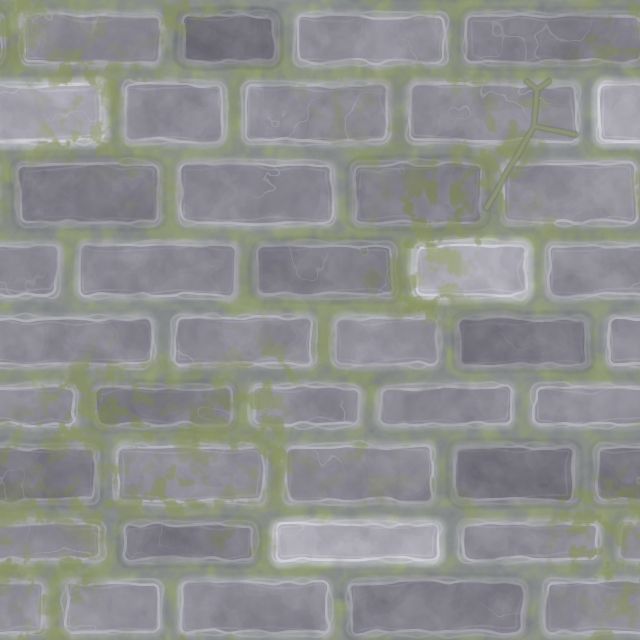
This texture is drawn by a three.js fragment shader. Its source:

```glsl
varying vec2 vUv;

float hash(vec2 p) {
  return fract(sin(dot(p, vec2(127.1, 311.7))) * 43758.5);
}

// Value noise that wraps after a whole number of cells
float noise(vec2 uv, vec2 cells) {
  vec2 p = uv * cells, i = floor(p), f = fract(p);
  f = f * f * (3.0 - 2.0 * f);
  vec2 a = mod(i + 0.5, cells), b = mod(i + 1.5, cells);
  return mix(mix(hash(a), hash(vec2(b.x, a.y)), f.x),
             mix(hash(vec2(a.x, b.y)), hash(b), f.x), f.y);
}

float fbm(vec2 uv, vec2 cells) {
  float sum = 0.0, gain = 0.53;
  for (int i = 0; i < 4; i++) {
    sum += gain * noise(uv + 0.17 * float(i), cells);
    cells *= 2.0;
    gain *= 0.5;
  }
  return sum;
}

float segment(vec2 p, vec2 a, vec2 b) {
  vec2 ab = b - a;
  return length(p - a - ab * clamp(dot(p - a, ab) / dot(ab, ab), 0.0, 1.0));
}

float line(float d, float width) {
  return 1.0 - smoothstep(0.3 * width, width, abs(d));
}

// Sideways shift of an upright joint, in brick lengths
float jointShift(float row, float joint) {
  float k = floor(mod(joint + 0.5, 4.0));
  float swing = mod(k + 0.5, 2.0) < 1.0 ? 0.115 * cos((row - 0.5) * 1.57)
                                        : 0.146 * cos((row - 4.2) * 0.75);
  return (k < 1.5 ? swing : -swing) + (k < 0.5 ? 0.06 : 0.0);
}

void main() {
  float courseEdges[10] = float[10](0.0, 0.108, 0.232, 0.359, 0.473, 0.581, 0.674, 0.794, 0.885, 1.0);
  float courseOffsets[9] = float[9](0.93, 0.57, 0.07, 0.45, 0.88, 0.39, 0.69, 0.73, 0.2);

  vec2 wobble = vec2(noise(vUv, vec2(26.0)), noise(vUv + 0.37, vec2(26.0))) - 0.5;
  vec2 p = vUv + 0.005 * wobble;

  // Course and brick
  float down = fract(0.9935 - p.y), row = 0.0, top = 0.0, bottom = 1.0, offset = 0.0;
  for (int i = 0; i < 9; i++) {
    if (down >= courseEdges[i]) {
      row = float(i);
      top = courseEdges[i];
      bottom = courseEdges[i + 1];
      offset = courseOffsets[i];
    }
  }
  float along = p.x * 4.0 - offset, cell = floor(along);
  if (along < cell + jointShift(row, cell)) cell -= 1.0;
  else if (along >= cell + 1.0 + jointShift(row, cell + 1.0)) cell += 1.0;
  float left = cell + jointShift(row, cell);
  float right = cell + 1.0 + jointShift(row, cell + 1.0);
  float k = floor(mod(cell + 0.5, 4.0)), id = row * 4.0 + k;

  // Rounded brick distance
  vec2 center = vec2(0.125 * (left + right), 0.5 * (top + bottom));
  vec2 halfSize = vec2(0.125 * (right - left), 0.5 * (bottom - top));
  vec2 q = abs(vec2(along * 0.25, down) - center) - halfSize + 0.008 + 0.02;
  float d = length(max(q, 0.0)) + min(max(q.x, q.y), 0.0) - 0.02;

  // Tone: a few pale bricks, more dark ones, the short ones darkest
  bool pale = mod(3.0 * (id - 7.0) + 1.5, 22.0) < 2.0;
  bool dark = (k == 2.0 && mod(row + 0.5, 2.0) < 1.0)
           || (k == 0.0 && abs(abs(mod(row + 0.5, 5.0) - 1.5) - 1.0) < 0.1)
           || mod(id + 0.5, 14.0) > 13.0;
  float tone = pale ? 1.0 : dark ? -clamp(2.0 - 1.4 * (right - left), 0.5, 1.0) : 0.0;

  float cloud = fbm(vUv + 0.03 * wobble, vec2(10.0, 12.0));
  float grain = fbm(vUv + 0.31 + 0.02 * wobble.yx, vec2(44.0));
  float patches = fbm(vUv + 0.63, vec2(18.0));
  float fringe = noise(vUv + 0.21, vec2(44.0)) - 0.5;

  // Mortar
  vec3 color = mix(vec3(0.545, 0.56, 0.56), vec3(0.545, 0.58, 0.445), smoothstep(0.36, 0.68, mix(cloud, grain, 0.6)));
  color += 0.12 * (grain - 0.5) + 0.06 * tone * (1.0 - smoothstep(0.0, 0.0075, d));

  // Worn rim
  vec3 rim = vec3(0.615, 0.618, 0.638) + 0.09 * tone + 0.13 * (grain - 0.5);
  color = mix(color, rim, 0.85 * (1.0 - smoothstep(-0.006, 0.004, d + 0.004 * fringe)));

  // Face with cloudy patches
  vec3 stone = vec3(0.555, 0.55, 0.588) + tone * (pale ? 0.115 : 0.105);
  stone += 0.02 * (hash(vec2(id, 3.0)) - 0.5) + 0.09 * (cloud - 0.5) + 0.08 * (grain - 0.5);
  stone += 0.018 * (smoothstep(0.53, 0.57, patches) - smoothstep(0.54, 0.59, 1.0 - patches));
  float face = 1.0 - smoothstep(-0.014, -0.009, d + 0.004 * fringe);
  color = mix(color, stone, face);

  // Chipped edge strokes and fine veins
  vec3 highlight = vec3(0.71, 0.71, 0.74) + 0.12 * tone;
  float strokes = 0.8 * line(d + 0.0105 + 0.006 * fringe, 0.003)
                + 0.4 * line(d + 0.006 - 0.009 * fringe, 0.0026)
                + 0.25 * line(d + 0.015 + 0.012 * wobble.x, 0.0024);
  color = mix(color, highlight, min(strokes, 0.9) * (0.4 + 0.6 * smoothstep(0.3, 0.6, patches)));
  float vein = line(fbm(vUv + 0.11, vec2(10.0)) - 0.5, 0.009) * smoothstep(0.45, 0.7, noise(vUv, vec2(9.0)));
  color = mix(color, highlight, 0.35 * vein * face);

  // Moss flecks, denser in the joints
  float moss = smoothstep(0.48, 0.75, fbm(vUv + 0.47, vec2(7.0)) + 0.06 * (1.0 - face));
  moss *= smoothstep(0.45, 0.62, fbm(vUv + 0.77, vec2(54.0)));
  color = mix(color, vec3(0.525, 0.565, 0.36) + 0.07 * tone * face, 0.65 * moss);

  // Branching crack
  vec2 fork = vec2(0.835, 0.803), tip = vec2(0.838, 0.862);
  float crack = min(segment(p, vec2(0.76, 0.675), fork), segment(p, fork, tip));
  crack = min(crack, segment(p, fork, vec2(0.9, 0.79)));
  crack = min(crack, min(segment(p, tip, vec2(0.822, 0.874)), segment(p, tip, vec2(0.857, 0.874))));
  color = mix(color, vec3(0.44, 0.46, 0.38), 0.75 * line(crack, 0.0075));
  color = mix(color, vec3(0.55, 0.58, 0.46), line(crack, 0.005));

  gl_FragColor = vec4(color, 1.0);
}
```
